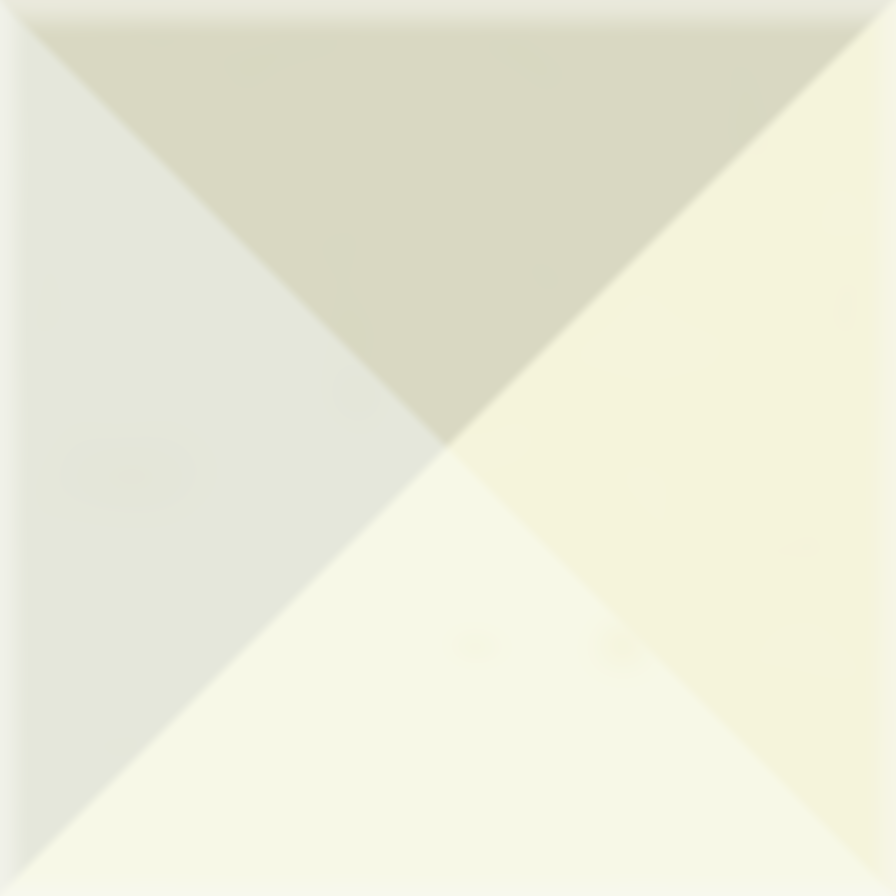
Give the GLSL for this background, as a WebGL 2 fragment shader.

```glsl
#version 300 es
precision highp float;
// Four pale triangular facets meeting at the centre of a square, like a
// shallow pyramid seen from above. Two soft diagonals pick the facet colour,
// then faint smudges, gradient-noise mottling and a misty border are added.

uniform vec2 u_resolution;
out vec4 fragColor;

const vec3 TOP_COLOR    = vec3(0.850, 0.847, 0.760);
const vec3 LEFT_COLOR   = vec3(0.898, 0.906, 0.858);
const vec3 RIGHT_COLOR  = vec3(0.960, 0.956, 0.860);
const vec3 BOTTOM_COLOR = vec3(0.969, 0.973, 0.906);
const vec3 MIST_COLOR   = vec3(0.970, 0.970, 0.945);
const vec2 APEX = vec2(0.4985, 0.5010);

// Random unit gradient for a lattice cell
vec2 cellGradient(vec2 cell) {
    float angle = 6.2832 * fract(sin(dot(cell, vec2(127.1, 311.7))) * 43758.5);
    return vec2(cos(angle), sin(angle));
}

// Gradient noise, roughly -0.7 to 0.7
float gradientNoise(vec2 p) {
    vec2 cell = floor(p);
    vec2 f = fract(p);
    vec2 w = f * f * f * (f * (f * 6.0 - 15.0) + 10.0);
    vec2 e = vec2(0.0, 1.0);
    float a = dot(cellGradient(cell), f);
    float b = dot(cellGradient(cell + e.yx), f - e.yx);
    float c = dot(cellGradient(cell + e.xy), f - e.xy);
    float d = dot(cellGradient(cell + e.yy), f - e.yy);
    return mix(mix(a, b, w.x), mix(c, d, w.x), w.y);
}

// Soft step across a line, from its signed distance
float softSide(float signedDistance, float halfWidth) {
    return smoothstep(-halfWidth, halfWidth, signedDistance);
}

// Soft elliptical spot, 1 at its centre
float smudge(vec2 uv, vec2 center, vec2 radius) {
    vec2 q = (uv - center) / radius;
    return exp(-dot(q, q));
}

// Facet colour from the two diagonals through the apex
vec3 facets(vec2 p, float blur) {
    float rising = softSide((p.y - p.x) * 0.7071, blur);
    float falling = softSide((p.x + p.y) * 0.7071, blur);
    vec3 upper = mix(LEFT_COLOR, TOP_COLOR, falling);
    vec3 lower = mix(BOTTOM_COLOR, RIGHT_COLOR, falling);
    return mix(lower, upper, rising);
}

// Mist that thickens towards one edge
float edgeMist(float distanceToEdge, float depth, float strength) {
    return strength * (1.0 - smoothstep(0.0, depth, distanceToEdge));
}

void main() {
    vec2 uv = gl_FragCoord.xy / u_resolution;
    vec3 color = facets(uv - APEX, 0.0075);

    // Faint warm smudges
    color = mix(color, TOP_COLOR, 0.10 * smudge(uv, vec2(0.145, 0.465), vec2(0.065, 0.040)));
    color = mix(color, TOP_COLOR, 0.08 * smudge(uv, vec2(0.400, 0.560), vec2(0.025, 0.025)));
    color = mix(color, RIGHT_COLOR, 0.35 * smudge(uv, vec2(0.530, 0.278), vec2(0.025, 0.018)));
    color = mix(color, RIGHT_COLOR, 0.75 * smudge(uv, vec2(0.695, 0.280), vec2(0.030, 0.028)));

    // Barely visible mottling
    color += 0.0025 * gradientNoise(uv * 9.0);

    // Misty border
    float mist = edgeMist(1.0 - uv.y, 0.045, 0.55);
    mist = max(mist, edgeMist(uv.x, 0.035, 0.60));
    mist = max(mist, edgeMist(1.0 - uv.x, 0.035, 0.50));
    mist = max(mist, edgeMist(uv.y, 0.028, 0.60));
    color = mix(color, MIST_COLOR, mist);

    fragColor = vec4(color, 1.0);
}
```
